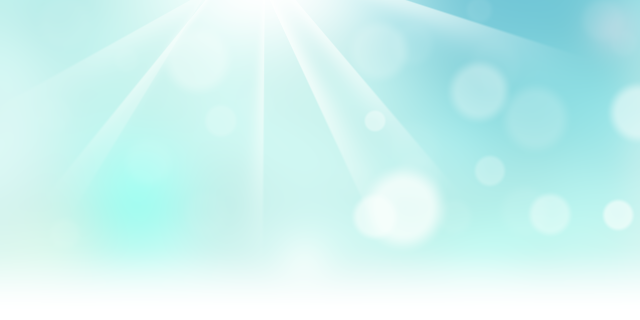
Give the GLSL for this background, as a Shadertoy shader.

```glsl
// Sunbeams and soft bokeh discs over a pale turquoise sky that fades to white.

#define SUN vec2(0.83, 1.03)
#define BEAM_SOURCE_Y 1.11
#define DEEP_TEAL vec3(0.40, 0.75, 0.82)
#define SKY_TEAL vec3(0.57, 0.88, 0.89)
#define MINT vec3(0.75, 0.95, 0.925)
#define AQUA vec3(0.62, 1.00, 0.95)
#define PALE_GREEN vec3(0.81, 0.95, 0.87)
#define MIST vec3(0.87, 0.97, 0.96)
#define LIGHT vec3(0.98, 1.00, 0.99)
#define FAINT_DISCS 18
#define MOTTLE 0.035

// Beams: source x, edge angle from straight down, signed fade width, strength
const vec4 BEAMS[7] = vec4[7](
    vec4(0.793, -1.071, 0.14, 0.42), vec4(0.732, -0.691, 0.08, 0.60),
    vec4(0.698, -0.540, -0.07, 0.30), vec4(0.828, 0.000, -0.08, 0.62),
    vec4(0.792, 0.427, 0.12, 0.72), vec4(0.830, 0.713, -0.13, 0.62),
    vec4(0.927, 1.267, -0.17, 0.62));

// Discs: centre, radius, opacity
const vec4 DISCS[12] = vec4[12](
    vec4(0.617, 0.812, 0.094, 0.38), vec4(1.497, 0.714, 0.086, 0.36),
    vec4(1.674, 0.630, 0.094, 0.20), vec4(1.172, 0.622, 0.032, 0.42),
    vec4(1.531, 0.466, 0.046, 0.28), vec4(1.932, 0.328, 0.046, 0.62),
    vec4(1.719, 0.330, 0.062, 0.40), vec4(1.263, 0.349, 0.112, 0.80),
    vec4(1.172, 0.323, 0.065, 0.60), vec4(1.995, 0.648, 0.083, 0.52),
    vec4(0.690, 0.622, 0.048, 0.20), vec4(1.185, 0.840, 0.085, 0.22));

vec2 hash2(vec2 p) {
    p = vec2(dot(p, vec2(127.1, 311.7)), dot(p, vec2(269.5, 183.3)));
    return fract(sin(p) * 43758.5);
}

float gradientNoise(vec2 p) {
    vec2 i = floor(p), f = fract(p);
    vec2 u = f * f * (3.0 - 2.0 * f), e = vec2(1, 0);
    float a = dot(hash2(i) - 0.5, f);
    float b = dot(hash2(i + e.xy) - 0.5, f - e.xy);
    float c = dot(hash2(i + e.yx) - 0.5, f - e.yx);
    float d = dot(hash2(i + 1.0) - 0.5, f - 1.0);
    return 2.0 * mix(mix(a, b, u.x), mix(c, d, u.x), u.y);
}

float glow(vec2 p, vec2 centre, vec2 size) {
    vec2 q = (p - centre) / size;
    return exp(-dot(q, q));
}

// Flat disc with a soft border and a slightly dimmer core
float disc(vec2 p, vec2 centre, float radius, float blur) {
    float d = length(p - centre) / radius;
    return (1.0 - smoothstep(1.0 - blur, 1.0 + blur, d)) * mix(0.88, 1.0, min(d, 1.0));
}

// Wedge of light with one crisp edge, fading away from that edge
float beam(vec2 p, vec4 b) {
    vec2 q = p - vec2(b.x, BEAM_SOURCE_Y);
    float across = (atan(q.x, -q.y) - b.y) / b.z;
    float crisp = smoothstep(0.0, 0.016 / abs(b.z), across);
    float reach = 1.0 - smoothstep(0.35, 1.0, length(q));
    return b.w * crisp * exp(-across * across * 1.2) * reach;
}

vec3 sky(vec2 p) {
    vec3 col = mix(MINT, SKY_TEAL, smoothstep(1.0, 1.55, p.x) * smoothstep(0.22, 0.72, p.y));
    col = mix(col, DEEP_TEAL, 0.95 * glow(p, vec2(1.56, 1.04), vec2(0.46, 0.27)));
    col = mix(col, SKY_TEAL, 0.35 * glow(p, vec2(0.15, 1.0), vec2(0.22, 0.25)));
    col = mix(col, MIST, 0.45 * glow(p, vec2(0.95, 0.3), vec2(0.42, 0.32)));
    col = mix(col, AQUA, 0.90 * glow(p, vec2(0.42, 0.35), vec2(0.18, 0.21)));
    col = mix(col, AQUA, 0.30 * glow(p, vec2(1.53, 0.24), vec2(0.35, 0.12)));
    col = mix(col, PALE_GREEN, 0.75 * glow(p, vec2(0.08, 0.22), vec2(0.20, 0.18)));
    col = mix(col, MIST, 0.85 * glow(p, vec2(0.0, 0.54), vec2(0.20, 0.42)));
    col = mix(col, MIST, 0.45 * glow(p, vec2(2.02, 0.5), vec2(0.09, 0.6)));
    return col + MOTTLE * gradientNoise(p * vec2(3.5, 4.5) + 7.0);
}

void mainImage(out vec4 fragColor, in vec2 fragCoord) {
    vec2 p = fragCoord / iResolution.y;
    vec3 col = sky(p);

    // Faint scattered bokeh
    for (int i = 0; i < FAINT_DISCS; i++) {
        vec2 centre = hash2(vec2(i, 3)) * vec2(2.0, 1.0);
        vec2 look = hash2(vec2(i, 11));
        float opacity = mix(0.03, 0.09, look.y);
        col = mix(col, LIGHT, opacity * disc(p, centre, mix(0.03, 0.08, look.x), 0.3));
    }

    // Rosy flare at the upper right
    col = mix(col, vec3(0.80, 0.86, 0.90), 0.55 * glow(p, vec2(1.92, 0.91), vec2(0.085)));

    // Main bokeh, blurrier as it grows
    for (int i = 0; i < 12; i++) {
        vec4 d = DISCS[i];
        col = mix(col, LIGHT, d.w * disc(p, d.xy, d.z, 0.1 + 1.8 * d.z));
    }
    col = mix(col, LIGHT, 0.5 * glow(p, vec2(0.95, 0.18), vec2(0.09)));

    // Sun's halo, beams and core
    col = mix(col, LIGHT, 0.50 * glow(p, SUN, vec2(0.50, 0.42)));
    for (int i = 0; i < 7; i++) col = mix(col, LIGHT, beam(p, BEAMS[i]));
    col = mix(col, vec3(1), 0.95 * glow(p, SUN, vec2(0.30, 0.17)));

    // White ground haze
    col = mix(col, LIGHT, 0.35 * (1.0 - smoothstep(0.1, 0.38, p.y)));
    col = mix(col, vec3(1), 1.0 - smoothstep(0.02, 0.24, p.y));
    fragColor = vec4(clamp(col, 0.0, 1.0), 1.0);
}
```
